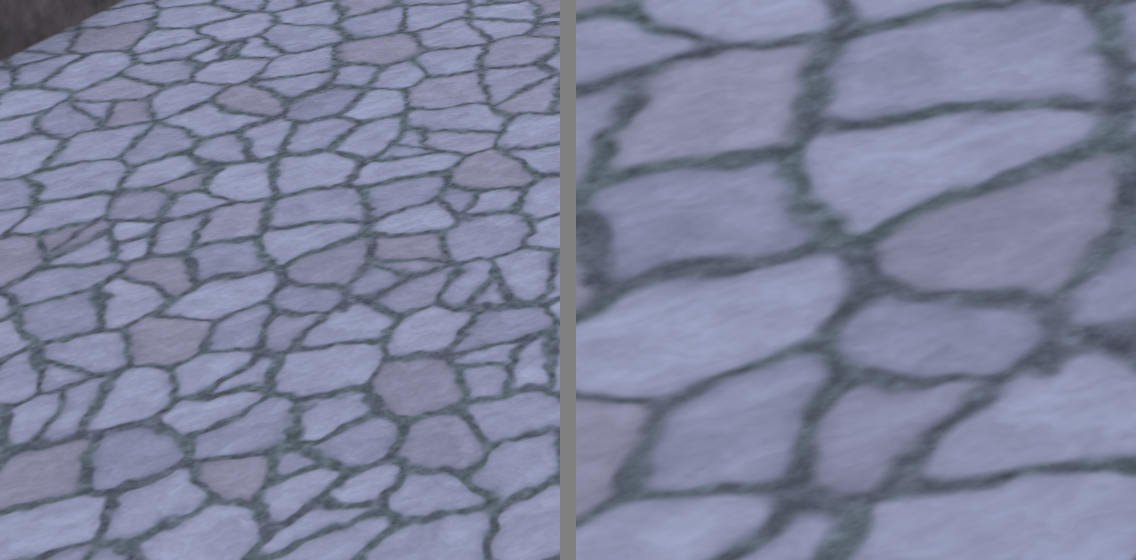
Left: the whole. Right: its middle third, enlarged.
Write a WebGL 1 fragment shader that draws this texture.

```glsl
precision highp float;
// Irregular flagstone paving seen in perspective, with mossy grey joints and a wall corner.
// The canvas is projected onto a ground plane, split into rounded Voronoi stones
// whose borders are roughened by noise, then tinted stone by stone.
uniform vec2 u_resolution;

#define HORIZON 2.25              // height of the vanishing line, in canvas units
#define STONES_ACROSS 5.1         // stones along the lower edge
#define DEPTH_SCALE 43.0          // rows of stones in depth
#define TILT 0.42                 // upward lean of the stones to the right
#define JOINT 0.054               // half width of the joints, in stones
#define ROUNDING 0.09             // corner rounding, in stones
#define SOFTNESS 0.034            // blur of the stone edges
#define EXTRA_STONES vec2(0.24, 0.13) // chance of a second and a third stone per cell
#define LIGHT_STONE vec3(0.595, 0.617, 0.738)
#define DARK_STONE vec3(0.465, 0.482, 0.590)
#define MAUVE_STONE vec3(0.520, 0.505, 0.595)
#define JOINT_COLOR vec3(0.345, 0.380, 0.430)

float hash(vec2 p) {
  vec3 v = fract(p.xyx * vec3(0.1031, 0.1030, 0.0973));
  v += dot(v, v.yzx + 33.33);
  return fract((v.x + v.y) * v.z);
}

vec2 hash2(vec2 p) {
  return vec2(hash(p), hash(p + 57.3));
}

float noise(vec2 p) {
  vec2 i = floor(p), f = fract(p);
  f = f * f * (3.0 - 2.0 * f);
  return mix(mix(hash(i), hash(i + vec2(1.0, 0.0)), f.x),
             mix(hash(i + vec2(0.0, 1.0)), hash(i + 1.0), f.x), f.y);
}

float fbm(vec2 p) {
  float sum = 0.0, amplitude = 0.533;
  for (int i = 0; i < 4; i++) {
    sum += amplitude * noise(p);
    p = mat2(1.6, 1.2, -1.2, 1.6) * p + 7.1;
    amplitude *= 0.5;
  }
  return sum;
}

float smoothMin(float a, float b, float k) {
  float h = max(k - abs(a - b), 0.0) / k;
  return min(a, b) - 0.25 * k * h * h;
}

// Stone centre number k of a cell; unused extra centres are moved far away.
vec2 stoneCentre(vec2 cell, float k) {
  float chance = hash(cell + 11.7);
  float limit = k < 0.5 ? 2.0 : (k < 1.5 ? EXTRA_STONES.x : EXTRA_STONES.y);
  vec2 centre = cell + 0.13 + 0.74 * hash2(cell + k * 19.4);
  return chance < limit ? centre : vec2(1000.0);
}

// Returns the distance to the stone border and the centre of the stone.
vec3 paving(vec2 p) {
  vec2 home = floor(p), nearest = vec2(0.0);
  float best = 100.0;
  for (int y = -1; y <= 1; y++)
    for (int x = -1; x <= 1; x++)
      for (int k = 0; k < 3; k++) {
        vec2 centre = stoneCentre(home + vec2(x, y), float(k));
        float d = dot(centre - p, centre - p);
        if (d < best) { best = d; nearest = centre; }
      }
  float border = 2.0;
  for (int y = -2; y <= 2; y++)
    for (int x = -2; x <= 2; x++)
      for (int k = 0; k < 3; k++) {
        vec2 centre = stoneCentre(home + vec2(x, y), float(k));
        vec2 across = centre - nearest;
        if (centre.x < 900.0 && dot(across, across) > 0.0001) {
          float d = dot(0.5 * (centre + nearest) - p, normalize(across));
          border = smoothMin(border, d, ROUNDING);
        }
      }
  return vec3(border, nearest);
}

void main() {
  vec2 uv = gl_FragCoord.xy / u_resolution;

  // Ground plane
  float nearness = (HORIZON - uv.y) / HORIZON;
  vec2 ground = vec2((uv.x - 0.5) / nearness * STONES_ACROSS,
                     DEPTH_SCALE / (HORIZON - uv.y));
  ground.y -= TILT * ground.x;
  ground += 40.0;

  // Stones with ragged outlines
  vec2 warp = vec2(noise(ground * 2.6), noise(ground * 2.6 + 31.0)) - 0.5;
  vec2 chips = vec2(noise(ground * 8.0), noise(ground * 8.0 + 17.0)) - 0.5;
  vec3 stone = paving(ground + 0.16 * warp + 0.07 * chips);
  float soft = SOFTNESS / nearness;
  float width = JOINT * (0.6 + 0.8 * noise(ground * 1.7 + 5.0));
  float cover = smoothstep(width - soft, width + soft, stone.x);

  // Stone surface: own tint, cloudy stains, slanted cleft marks, fine grain, darker rim
  vec2 tint = hash2(floor(stone.yz * 64.0));
  float clouds = fbm(ground * 3.5 + tint * 20.0) - 0.5;
  float cleft = fbm(ground * vec2(4.0, 9.0) + 3.0 * clouds + tint * 50.0) - 0.5;
  float grain = noise(ground * 21.0) - 0.5;
  float lightness = 0.3 + 0.6 * sqrt(tint.x) + 0.6 * clouds;
  vec3 stoneColor = mix(DARK_STONE, LIGHT_STONE, clamp(lightness, 0.0, 1.1));
  stoneColor = mix(stoneColor, MAUVE_STONE, 0.6 * smoothstep(0.55, 1.0, tint.y));
  stoneColor *= 1.0 + 0.16 * cleft + 0.045 * grain;
  stoneColor *= mix(0.93, 1.0, smoothstep(width, width + 0.12, stone.x));

  // Joints of grit and moss
  float grit = fbm(ground * 11.0 + 3.0) - 0.5;
  vec3 jointColor = JOINT_COLOR * (1.0 + 0.6 * grit);
  jointColor.g += 0.03 * (noise(ground * 3.0) - 0.5);
  vec3 color = mix(jointColor, stoneColor, cover);

  // Wall at the upper left, with its shade on the paving
  float wall = (uv.y - 0.89 - 0.49 * uv.x) * 0.9;
  color *= 1.0 - 0.15 * smoothstep(-0.07, 0.0, wall);
  vec3 wallColor = vec3(0.27, 0.255, 0.275) * (0.7 + 0.6 * fbm(uv * vec2(40.0, 25.0)));
  color = mix(color, wallColor, smoothstep(-0.004, 0.004, wall));

  gl_FragColor = vec4(color, 1.0);
}
```
